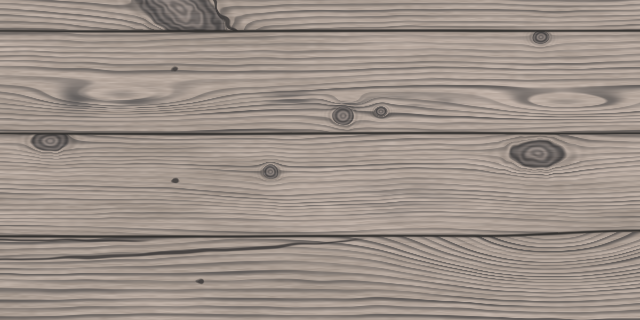
Reproduce this texture procedurally as a Shadertoy shader.

```glsl
// Weathered grey timber: four stacked planks split by dark seams.
// Grain lines are contours of a height field that flows around knots
// and swells into arches; knots, stains, cracks and nails go on top.

float hash(vec2 p) {
    return fract(sin(dot(p, vec2(127.1, 311.7))) * 43758.5453);
}

float noise(vec2 p) {
    vec2 i = floor(p), f = fract(p);
    f = f * f * (3.0 - 2.0 * f);
    return mix(mix(hash(i), hash(i + vec2(1, 0)), f.x),
               mix(hash(i + vec2(0, 1)), hash(i + vec2(1, 1)), f.x), f.y);
}

float plankOf(float y) { return floor((y - 0.262) / 0.3205); }

// Soft-edged stroke: 1 inside the half width, 0 outside
float stroke(float dist, float halfWidth, float px) {
    return 1.0 - smoothstep(halfWidth - px, halfWidth + px, abs(dist));
}

// Each entry: centre x, centre y, radius x, radius y
const vec4 KNOTS[7] = vec4[7](
    vec4(0.56, 0.975, 0.115, 0.13), vec4(1.69, 0.884, 0.026, 0.02),
    vec4(1.073, 0.638, 0.034, 0.028), vec4(1.19, 0.651, 0.02, 0.016),
    vec4(0.846, 0.463, 0.024, 0.021), vec4(1.68, 0.52, 0.086, 0.044),
    vec4(0.156, 0.56, 0.06, 0.032));
const vec4 ARCHES[4] = vec4[4](
    vec4(0.38, 0.69, 0.27, 0.045), vec4(1.78, 0.67, 0.26, 0.04),
    vec4(1.72, 0.27, 0.38, 0.15), vec4(1.086, 0.682, 0.06, 0.024));
const vec4 STAINS[6] = vec4[6](
    vec4(0.24, 0.69, 0.055, 0.038), vec4(0.42, 0.69, 0.075, 0.03),
    vec4(0.92, 0.69, 0.09, 0.022), vec4(1.28, 0.688, 0.13, 0.018),
    vec4(1.25, 0.37, 0.14, 0.05), vec4(1.085, 0.675, 0.05, 0.02));
const vec2 NAILS[3] = vec2[3](
    vec2(0.547, 0.784), vec2(0.547, 0.435), vec2(0.625, 0.12));

void mainImage(out vec4 fragColor, in vec2 fragCoord) {
    vec2 p = fragCoord / iResolution.y;
    float px = 1.0 / iResolution.y;

    // Plank layout; the lowest seam lifts towards the right end
    float seamY = p.y + 0.003 * (noise(vec2(p.x * 3.0, 4.0)) - 0.5);
    if (p.y < 0.4) seamY -= 0.016 * smoothstep(1.5, 2.0, p.x);
    float plank = plankOf(seamY);
    float seamDist = (fract((seamY - 0.262) / 0.3205 + 0.5) - 0.5) * 0.3205;

    // Height field: gentle waves, then knots and arches
    float height = p.y + 0.03 * (noise(p * vec2(2.2, 5.0) + plank * 9.0) - 0.5)
                 + 0.005 * (noise(p * vec2(11.0, 24.0)) - 0.5);
    float knotMask = 0.0, knotTone = 0.0, halo = 0.0;
    for (int i = 0; i < 7; i++) {
        vec4 k = KNOTS[i];
        if (plankOf(k.y) != plank) continue;
        vec2 d = p - k.xy;
        if (i == 0) d.x += 0.75 * d.y;
        float r = length(d / k.zw) + 0.16 * (noise(p * 45.0) - 0.5);
        float r2 = max(r * r, 1.0);
        height -= d.y / r2 * exp(-0.06 * (r2 - 1.0));
        float inside = 1.0 - smoothstep(0.9, 1.06, r);
        float rings = 0.5 + 0.5 * sin(r * (12.0 + 130.0 * k.w) + 3.0 * noise(p * 30.0));
        float tone = 0.55 * rings + 0.5 * (1.0 - smoothstep(0.2, 0.75, r));
        knotTone = mix(knotTone, tone, inside);
        knotMask = max(knotMask, inside);
        halo += exp(-2.5 * abs(r - 1.0)) * (0.6 + 0.4 * sin(r * 16.0));
    }
    for (int i = 0; i < 4; i++) {
        vec4 a = ARCHES[i];
        vec2 q = (p - a.xy) / a.zw;
        if (plankOf(a.y - 0.02) == plank) height += 1.8 * a.w * exp(-dot(q, q));
    }

    // Growth lines, each with its own strength, fading along the plank
    float density = plank == 0.0 ? 70.0 : 46.0 + 5.0 * plank;
    float g = height * density + 1.6 * noise(vec2(p.x * 1.3, height * 15.0 + plank * 7.0));
    float f = fract(g), w = fwidth(g), id = floor(g);
    float line = smoothstep(0.3, 0.82, f) * (1.0 - smoothstep(0.86, 1.0, f));
    line *= 0.35 + 0.65 * hash(vec2(id, plank));
    line *= 0.45 + 0.75 * noise(vec2(p.x * 4.0, id * 7.3));
    line *= 1.0 - smoothstep(0.45, 1.1, w);
    if (plank == 0.0) line *= 0.75;

    // Wood base with broad shading and fine fibres
    float shade = noise(p * vec2(1.8, 6.0) + 3.0) * 0.5 + noise(vec2(p.x * 4.0, height * 40.0)) * 0.5;
    float fibre = noise(p * vec2(9.0, 190.0)) + noise(p * vec2(40.0, 260.0)) - 1.0;
    vec3 col = mix(vec3(0.64, 0.59, 0.55), vec3(0.77, 0.71, 0.67), shade);
    col += 0.055 * fibre;
    col = mix(col, vec3(0.35, 0.335, 0.33), clamp(line, 0.0, 0.9));

    // Grey stains drawn out along the grain
    float stain = 0.0;
    for (int i = 0; i < 6; i++) {
        vec2 q = (p - STAINS[i].xy) / STAINS[i].zw;
        stain += exp(-dot(q, q)) * (i == 4 ? 0.35 : 1.0);
    }
    stain *= smoothstep(0.25, 0.7, noise(vec2(p.x * 9.0, height * 85.0)));
    col = mix(col, vec3(0.34, 0.33, 0.33), clamp(0.8 * stain, 0.0, 0.85));

    // Knots with a darkened surround
    col *= 1.0 - 0.22 * clamp(halo, 0.0, 1.0);
    vec3 knotCol = mix(vec3(0.29, 0.28, 0.28), vec3(0.56, 0.52, 0.5), knotTone);
    col = mix(col, knotCol + 0.05 * fibre, knotMask * 0.93);

    // Long splits in the lowest plank and a short one in the top plank
    float wob = 0.008 * (noise(p * vec2(14.0, 3.0)) - 0.5);
    float crack = stroke(p.y - 0.187 - 0.028 * p.x - 0.026 * p.x * p.x + wob,
        0.002 + 0.004 * noise(vec2(p.x * 7.0, 2.0)), px) * (1.0 - smoothstep(1.08, 1.16, p.x));
    crack = max(crack, stroke(p.y - 0.249 + wob, 0.003, px) * (1.0 - smoothstep(0.4, 0.5, p.x)));
    float split = p.x - 0.66 - 0.8 * (1.0 - p.y) + 0.03 * (noise(p * 35.0) - 0.5);
    if (plank == 2.0) crack = max(crack, stroke(split, 0.006, px));
    for (int i = 0; i < 3; i++) {
        vec2 d = p - NAILS[i];
        crack = max(crack, stroke(length(d * vec2(0.8, 1.0)) + 0.006 * (noise(p * 90.0) - 0.5), 0.008, px));
    }
    col = mix(col, vec3(0.23, 0.22, 0.22), 0.85 * crack);

    // Seams: dark gap with a soft shadow
    col *= 1.0 - 0.22 * exp(-abs(seamDist) * 130.0);
    float gap = 0.0028 + 0.0016 * noise(vec2(p.x * 4.0, plank));
    col = mix(col, vec3(0.18, 0.175, 0.17), 0.92 * stroke(seamDist, gap, px));
    fragColor = vec4(clamp(col, 0.0, 1.0), 1.0);
}
```
